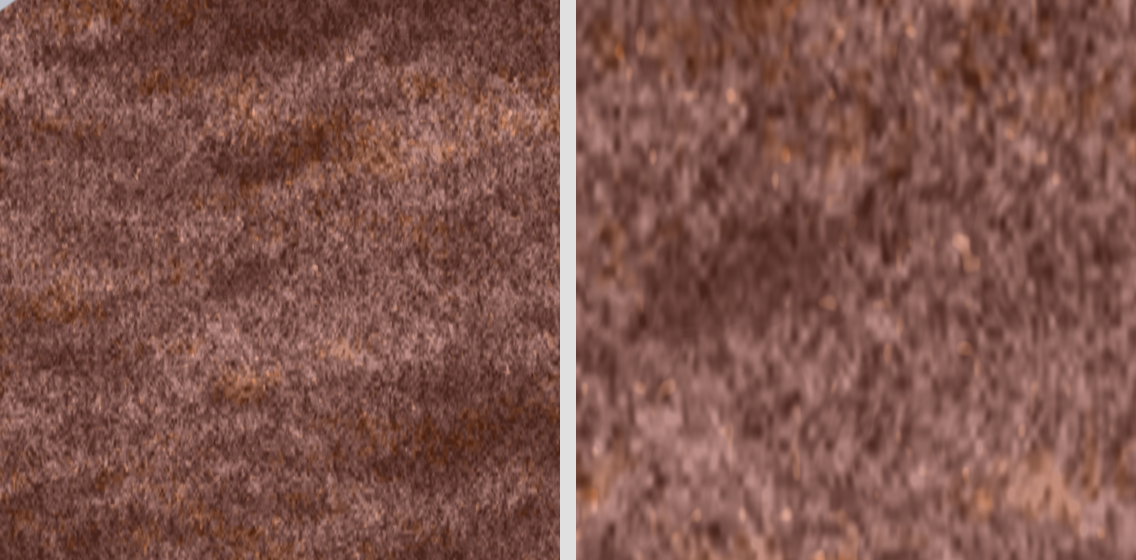
Left, the full canvas; right, a detail of the centre.
Give the GLSL for this texture, as a WebGL 1 fragment shader.

```glsl
precision highp float;
// Draws brown crushed velvet: broken horizontal bands under a fine upright pile.
uniform vec2 u_resolution;

const vec3 DARK_BROWN = vec3(0.335, 0.188, 0.160);
const vec3 PALE_MAUVE = vec3(0.670, 0.492, 0.465);
const vec3 RUST_SHIFT = vec3(0.030, -0.004, -0.055);
const vec3 GLINT_SHIFT = vec3(0.15, 0.11, 0.07);
const vec3 BACKDROP = vec3(0.74, 0.76, 0.80);
const vec2 BAND_SCALE = vec2(2.8, 11.0);
const vec2 PATCH_SCALE = vec2(13.0, 28.0);
const vec2 PILE_SCALE = vec2(185.0, 105.0);
const vec2 GLINT_SCALE = vec2(150.0, 80.0);
const float BASE_TONE = 0.355;
const float BAND_CONTRAST = 1.25;
const float PATCH_CONTRAST = 0.65;
const float PILE_CONTRAST = 1.15;
const float GLOW_CONTRAST = 0.20;
const float BAND_WARP = 0.08;
const float PILE_FRAY = 0.035;
const float PILE_LEAN = 0.006;

float hash(vec2 p) {
  return fract(sin(dot(p, vec2(127.1, 311.7))) * 43758.5453);
}

float noise(vec2 p) {
  vec2 cell = floor(p);
  vec2 f = fract(p);
  f = f * f * (3.0 - 2.0 * f);
  float low = mix(hash(cell), hash(cell + vec2(1.0, 0.0)), f.x);
  float high = mix(hash(cell + vec2(0.0, 1.0)), hash(cell + 1.0), f.x);
  return mix(low, high, f.y);
}

float fbm(vec2 p) {
  float sum = 0.0;
  float weight = 0.53;
  for (int i = 0; i < 4; i++) {
    sum += weight * noise(p);
    p = p * 2.03 + vec2(17.3, 9.1);
    weight *= 0.5;
  }
  return sum;
}

// Signed brightness of the fibres: short upright strokes of three sizes
float pile(vec2 uv) {
  float lean = (noise(uv * vec2(14.0, 30.0)) - 0.5) * PILE_LEAN;
  vec2 p = vec2(uv.x + lean, uv.y);
  float strokes = noise(p * PILE_SCALE) - 0.5;
  float clumps = noise(p * PILE_SCALE * 0.47 + 31.7) - 0.5;
  float threads = noise(p * PILE_SCALE * vec2(1.5, 1.3) + 73.1) - 0.5;
  return 0.55 * strokes + 0.35 * clumps + 0.40 * threads;
}

// Brightness of the nap, with band edges frayed along the fibres
float nap(vec2 uv) {
  float fray = (noise(uv * vec2(130.0, 45.0) + 5.3) - 0.5) * PILE_FRAY;
  float warp = (noise(uv * vec2(2.5, 3.0) + 8.2) - 0.5) * BAND_WARP;
  float rise = 0.10 * uv.x * uv.x;
  vec2 p = vec2(uv.x, uv.y + fray + warp - rise);
  float bands = fbm(p * BAND_SCALE + vec2(3.7, 21.4)) - 0.5;
  float patches = fbm(p * PATCH_SCALE + 47.9) - 0.5;
  vec2 fromGlow = (uv - vec2(0.42, 0.60)) * vec2(1.1, 1.5);
  float glow = exp(-3.5 * dot(fromGlow, fromGlow)) - 0.5;
  return BAND_CONTRAST * bands + PATCH_CONTRAST * patches + GLOW_CONTRAST * glow;
}

void main() {
  vec2 uv = gl_FragCoord.xy / u_resolution;

  // Tone: the pile shows more strongly where the nap is light
  float napTone = BASE_TONE + nap(uv);
  float pileGain = PILE_CONTRAST * mix(0.65, 1.15, smoothstep(0.05, 0.6, napTone));
  float tone = max(napTone, 0.06 + 0.4 * napTone) + pileGain * pile(uv);
  tone = clamp(tone, -0.15, 1.2);
  vec3 color = mix(DARK_BROWN, PALE_MAUVE, tone);

  // Faint rust stains, broken up by the fibres
  float stain = fbm(uv * vec2(6.0, 15.0) + 61.3);
  float flecks = noise(uv * vec2(110.0, 65.0) + 12.6);
  float rust = smoothstep(0.52, 0.84, stain + 0.40 * (flecks - 0.5));
  color += RUST_SHIFT * rust;

  // Sparse warm fibre tips
  float tip = noise(uv * GLINT_SCALE + 91.2);
  float sparsity = noise(uv * GLINT_SCALE * 0.73 + 37.4);
  float glint = smoothstep(0.70, 0.88, 0.6 * tip + 0.4 * sparsity);
  glint *= smoothstep(0.0, 0.5, napTone);
  color += GLINT_SHIFT * glint * mix(vec3(1.0), vec3(1.1, 0.8, 0.3), rust);

  // Pale backdrop past the cut upper left corner
  float cornerDistance = uv.x + 1.4 * (1.0 - uv.y);
  color = mix(BACKDROP, color, smoothstep(0.022, 0.034, cornerDistance));

  gl_FragColor = vec4(clamp(color, 0.0, 1.0), 1.0);
}
```
